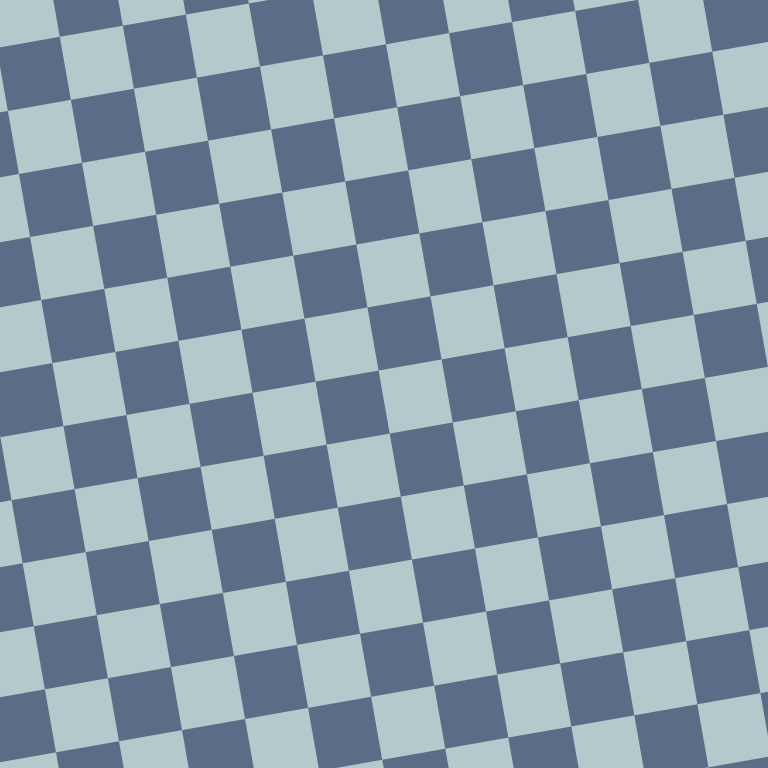
Give the GLSL for this pattern, as a WebGL 2 fragment shader.

```glsl
#version 300 es
precision highp float;
// Draws a two-tone checkerboard of flat squares, tilted ten degrees.

uniform vec2 u_resolution;
out vec4 fragColor;

const vec3 LIGHT_AQUA = vec3(0.702, 0.788, 0.800);
const vec3 SLATE_BLUE = vec3(0.353, 0.427, 0.525);
const float CELLS_ACROSS = 12.0;
const float TILT_DEGREES = 10.0;
const vec2 GRID_OFFSET = vec2(-0.047, 0.222); // grid corner from centre, in cells

// Turns the point into axes rotated counterclockwise by the angle.
vec2 toRotatedAxes(vec2 point, float angle) {
    float c = cos(angle);
    float s = sin(angle);
    return vec2(c * point.x + s * point.y, c * point.y - s * point.x);
}

// Signed distance to the nearest cell edge: positive in even cells.
vec2 signedStripes(vec2 point) {
    return abs(mod(point - 0.5, 2.0) - 1.0) - 0.5;
}

// Checker coverage, 1 where the cell indices share parity, with soft edges.
float checker(vec2 point, float pixelWidth) {
    vec2 stripes = clamp(signedStripes(point) / (0.5 * pixelWidth), -1.0, 1.0);
    return 0.5 + 0.5 * stripes.x * stripes.y;
}

void main() {
    // Cell units, centred on the canvas
    float cellsPerPixel = CELLS_ACROSS / min(u_resolution.x, u_resolution.y);
    vec2 centred = (gl_FragCoord.xy - 0.5 * u_resolution) * cellsPerPixel;

    // Tilted grid
    vec2 grid = toRotatedAxes(centred, radians(TILT_DEGREES)) - GRID_OFFSET;

    // Flat colouring
    float slate = checker(grid, cellsPerPixel);
    fragColor = vec4(mix(LIGHT_AQUA, SLATE_BLUE, slate), 1.0);
}
```
